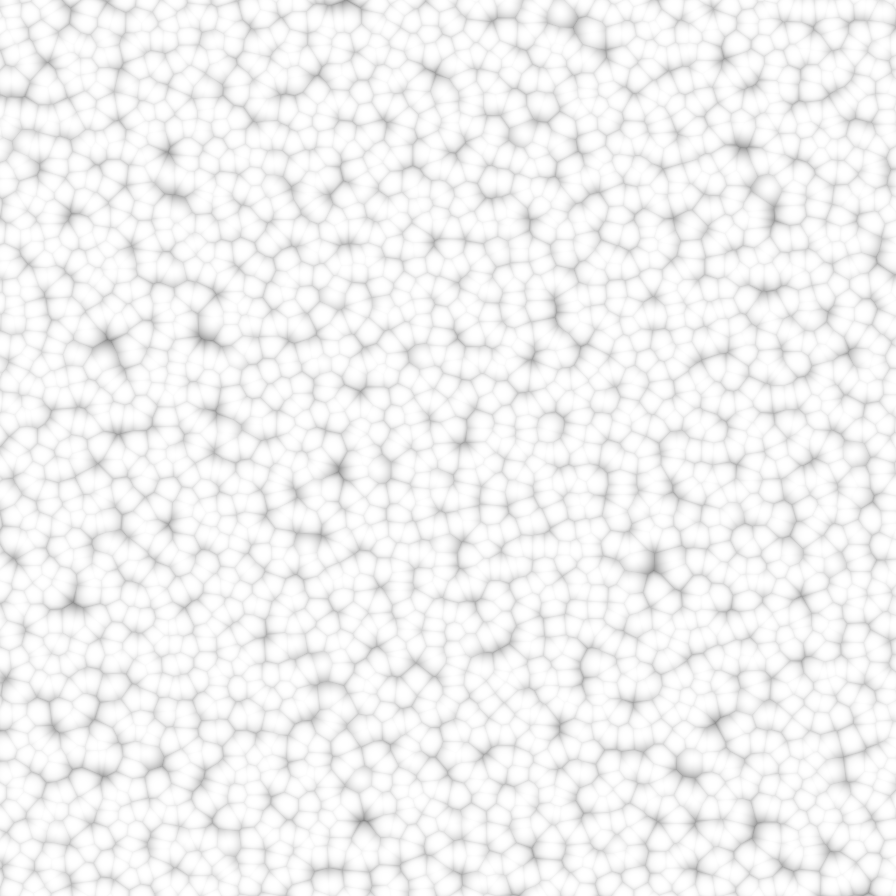
Reproduce this texture procedurally as a three.js fragment shader.

```glsl
// Pale cellular web: white cells with thin grey creases where they meet.
// Seeds are scattered several to a grid square; ink grows with the distance
// to the nearest seed and peaks sharply where two seeds are equally near.

varying vec2 vUv;

const float GRID_SQUARES = 37.0;   // grid squares across the canvas
const int SEEDS_PER_SQUARE = 2;
const float CREASE_DEPTH = 0.275;  // ink on a crease one seed spacing away
const float VOID_POWER = 2.0;      // darkens the gaps between distant seeds
const float EDGE_POWER = 1.6;      // narrows the creases
const vec3 PAPER = vec3(1.0);
const vec3 INK = vec3(0.0);

// Sine-free hash: two values in 0..1 for each grid square
vec2 hash22(vec2 p) {
  vec3 q = fract(p.xyx * vec3(0.1031, 0.1030, 0.0973));
  q += dot(q, q.yzx + 33.33);
  return fract((q.xx + q.yz) * q.zy);
}

// Distances from p to the nearest and second nearest seeds, in grid units
vec2 nearestTwoSeeds(vec2 p) {
  vec2 square = floor(p);
  vec2 local = p - square;
  vec2 nearestSq = vec2(8.0);
  for (int y = -2; y <= 2; y++) {
    for (int x = -2; x <= 2; x++) {
      vec2 offset = vec2(float(x), float(y));
      for (int i = 0; i < SEEDS_PER_SQUARE; i++) {
        vec2 key = square + offset + float(i) * vec2(131.0, 71.0);
        vec2 toSeed = offset + hash22(key) - local;
        float distSq = dot(toSeed, toSeed);
        nearestSq.y = min(nearestSq.y, max(nearestSq.x, distSq));
        nearestSq.x = min(nearestSq.x, distSq);
      }
    }
  }
  return sqrt(nearestSq);
}

// Share of ink from the two distances, given in mean seed spacings
float creaseShade(vec2 dist, float depth, float voidPower, float edgePower) {
  float edge = dist.x / max(dist.y, 0.0001);  // 1 on a crease, 0 at a seed
  float shade = depth * pow(dist.x, voidPower) * pow(edge, edgePower);
  return clamp(shade, 0.0, 1.0);
}

void main() {
  // Shift the grid so every hashed square is positive
  vec2 p = vUv * GRID_SQUARES + 17.0;
  vec2 spacings = nearestTwoSeeds(p) * sqrt(float(SEEDS_PER_SQUARE));
  float shade = creaseShade(spacings, CREASE_DEPTH, VOID_POWER, EDGE_POWER);
  gl_FragColor = vec4(mix(PAPER, INK, shade), 1.0);
}
```
